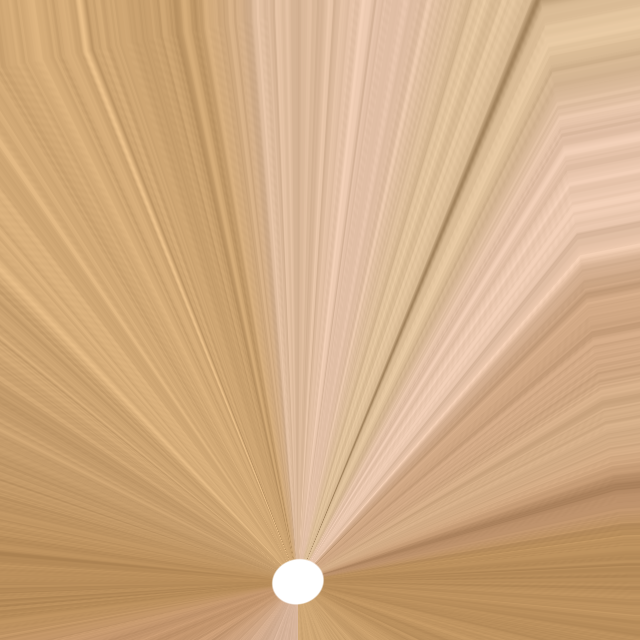
Reproduce this background procedurally as a Shadertoy shader.

```glsl
// Tan and rose rays fanning from a white disc, bent near the top and right edges.

float hash(float n) {
    return fract(sin(n * 127.1 + 11.7) * 4375.85);
}

// Stepped noise over the angle; steps soften and fade once finer than a pixel.
float streaks(float angle, float freq, float pixelAngle) {
    float x = angle * freq + freq * 17.3;
    float i = floor(x);
    float footprint = freq * pixelAngle;
    float w = clamp(footprint * 0.6, 0.2, 0.5);
    float n = mix(hash(i), hash(i + 1.0), smoothstep(0.5 - w, 0.5 + w, x - i));
    return (n - 0.5) * (1.0 - smoothstep(0.7, 2.2, footprint));
}

// Soft single ray at a given angle.
float ray(float angle, float at, float width) {
    float d = (angle - at) / width;
    return exp(-d * d);
}

// Undo the bends, so that every ray runs straight to the hub.
vec2 unbend(vec2 p) {
    float lean = 0.14 * (1.0 - smoothstep(0.1, 0.5, p.x));
    float rise = max(p.y - 0.895 - 0.19 * p.x, 0.0) / (1.0 + 0.19 * lean);
    float slope = 0.2 * smoothstep(0.08, 0.4, p.y);
    float run = max(p.x - 0.846 - 0.152 * (1.0 - p.y), 0.0) / (1.0 + 0.152 * slope);
    return p + rise * vec2(lean, -1.0) - run * vec2(1.0, slope);
}

// Broad colour around the fan; degrees clockwise from straight up.
vec3 fanColor(float a) {
    vec3 ochre = vec3(0.72, 0.55, 0.35);
    vec3 tan1 = vec3(0.82, 0.66, 0.46);
    vec3 rose = vec3(0.89, 0.755, 0.655);
    vec3 sand = vec3(0.86, 0.74, 0.59);
    vec3 clay = vec3(0.81, 0.65, 0.51);

    vec3 c = mix(vec3(0.85, 0.71, 0.61), vec3(0.77, 0.59, 0.43), smoothstep(-165.0, -112.0, a));
    c = mix(c, ochre, smoothstep(-108.0, -96.0, a));
    c = mix(c, vec3(0.77, 0.61, 0.42), smoothstep(-88.0, -62.0, a));
    c = mix(c, tan1, smoothstep(-62.0, -40.0, a));
    c = mix(c, vec3(0.84, 0.69, 0.53), smoothstep(-11.0, -6.0, a));
    c = mix(c, vec3(0.865, 0.73, 0.61), smoothstep(-6.5, -4.0, a));
    c = mix(c, rose, smoothstep(1.0, 9.0, a));
    c = mix(c, sand, smoothstep(10.0, 18.0, a));
    c = mix(c, rose, smoothstep(25.0, 31.0, a));
    c = mix(c, clay, smoothstep(38.0, 47.0, a));
    c = mix(c, vec3(0.82, 0.67, 0.52), smoothstep(52.0, 62.0, a));
    c = mix(c, vec3(0.74, 0.57, 0.42), smoothstep(64.0, 74.0, a));
    c = mix(c, ochre + 0.01, smoothstep(76.0, 82.0, a));
    return mix(c, tan1, smoothstep(95.0, 165.0, a));
}

void mainImage(out vec4 fragColor, in vec2 fragCoord) {
    vec2 uv = fragCoord / iResolution.xy;
    vec2 hub = vec2(0.4655, 0.091);
    vec2 d = unbend(uv) - hub;
    float radius = length(d);
    float a = degrees(atan(d.x, d.y));
    float pixelAngle = degrees(1.0 / (iResolution.y * max(radius, 0.01)));

    // Layered streaks, from broad to hair-thin
    float grain = 0.05 * streaks(a, 0.31, pixelAngle)
                + 0.07 * streaks(a, 0.83, pixelAngle)
                + 0.07 * streaks(a, 1.9, pixelAngle)
                + 0.055 * streaks(a, 4.3, pixelAngle);

    // Faint dashes along some of the rays
    float dashed = step(0.55, hash(floor(a * 1.3)));
    grain += 0.009 * dashed * sin(radius * 430.0 + a * 5.0);

    // Distinct dark rays
    grain -= 0.13 * ray(a, -21.1, 0.22) + 0.11 * ray(a, -12.3, 0.45);
    grain -= 0.12 * ray(a, -10.5, 0.35) + 0.24 * ray(a, 22.4, 0.35);
    grain -= 0.09 * ray(a, 45.2, 0.4) + 0.06 * ray(a, -63.5, 0.5);
    grain -= 0.07 * ray(a, 73.0, 1.2) + 0.05 * ray(a, -5.0, 0.4);

    // Distinct pale rays
    grain += 0.17 * ray(a, -21.8, 0.28) + 0.08 * ray(a, -28.3, 0.25);
    grain += 0.08 * ray(a, -43.4, 0.6) + 0.08 * ray(a, -50.5, 0.3);
    grain += 0.07 * ray(a, 3.0, 0.3) + 0.06 * ray(a, 28.5, 0.3);
    grain += 0.07 * ray(a, 32.0, 0.4) + 0.07 * ray(a, 41.2, 0.5);

    vec3 color = fanColor(a) * (1.0 + grain * vec3(0.85, 1.0, 1.25));

    // Slightly tilted white disc at the hub
    vec2 q = mat2(0.966, -0.259, 0.259, 0.966) * (uv - hub);
    float edge = (length(q / vec2(0.0405, 0.035)) - 1.0) * 0.037;
    float px = 1.0 / iResolution.y;
    color = mix(color, vec3(1.0), 1.0 - smoothstep(-px, px, edge));

    fragColor = vec4(color, 1.0);
}
```
